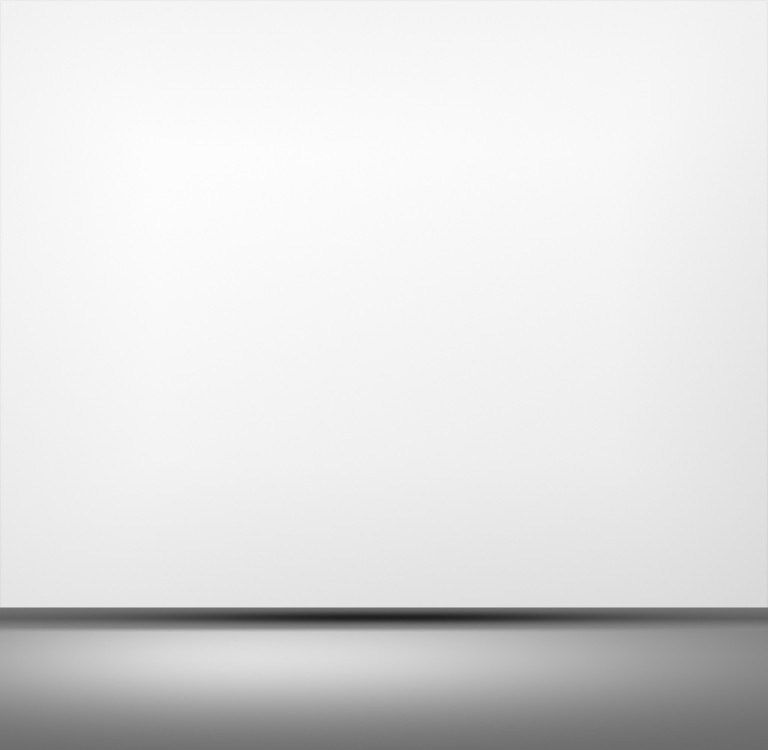
This background is drawn by a WebGL 2 fragment shader. Its source:

```glsl
#version 300 es
precision highp float;
// An empty studio: a pale wall above a glossy grey floor, split by a dark gap.
// The wall is a tilted gradient with a rounded vignette, the floor is one
// stretched glow, and the gap is a grey strip with a lens-shaped shadow.

uniform vec2 u_resolution;
out vec4 fragColor;

// Heights of the horizontal edges
const float WALL_BASE = 0.190;
const float FLOOR_TOP = 0.160;
const float FLOOR_BLUR = 0.004;

// Wall
const vec2 WALL_SLOPE = vec2(-0.046, 0.119);
const float WALL_LEVEL = 0.916;
const float WALL_MAX = 0.992;
const vec2 VIGNETTE_CENTER = vec2(0.5, 0.59);
const vec2 VIGNETTE_HALF = vec2(0.30, 0.205);
const float VIGNETTE_REACH = 0.20;
const float VIGNETTE_DEPTH = 0.034;
const float BORDER_WIDTH = 0.0014;
const float BORDER_DEPTH = 0.035;

// Floor glow
const vec2 GLOW_CENTER = vec2(0.33, 0.125);
const float GLOW_LEFT = 0.45;
const float GLOW_RIGHT = 0.60;
const float GLOW_HEIGHT = 0.080;
const float FLOOR_DARK = 0.405;
const float FLOOR_GAIN = 0.465;

// Gap and its shadow
const float GAP_TOP_GREY = 0.46;
const float GAP_LOW_GREY = 0.54;
const float GAP_EDGE_SHADE = 0.10;
const vec2 SHADOW_CENTER = vec2(0.5, 0.1765);
const vec2 SHADOW_SIZE = vec2(0.30, 0.0080);
const float SHADOW_DEPTH = 0.37;

const float GRAIN = 0.004;

float hash(vec2 p) {
    return fract(sin(dot(p, vec2(12.9898, 78.233))) * 43758.5453);
}

// Distance outside a box, zero within it
float outsideBox(vec2 p, vec2 halfSize) {
    return length(max(abs(p) - halfSize, 0.0));
}

float wallShade(vec2 uv) {
    float tilt = WALL_LEVEL + dot(uv, WALL_SLOPE);
    // Soft upper limit keeps the brightest corner smooth
    float knee = 0.012;
    float over = tilt - WALL_MAX;
    float shade = WALL_MAX + 0.5 * (over - sqrt(over * over + knee * knee));
    float edge = outsideBox(uv - VIGNETTE_CENTER, VIGNETTE_HALF) / VIGNETTE_REACH;
    return shade - VIGNETTE_DEPTH * min(edge, 1.3);
}

float floorShade(vec2 uv) {
    vec2 d = uv - GLOW_CENTER;
    float width = mix(GLOW_LEFT, GLOW_RIGHT, smoothstep(-0.2, 0.2, d.x));
    d /= vec2(width, GLOW_HEIGHT);
    return FLOOR_DARK + FLOOR_GAIN * exp(-dot(d, d));
}

float gapShade(vec2 uv) {
    float t = clamp((uv.y - FLOOR_TOP) / (WALL_BASE - FLOOR_TOP), 0.0, 1.0);
    float shade = mix(GAP_LOW_GREY, GAP_TOP_GREY, t);
    float side = abs(uv.x - 0.5) * 2.0;
    shade -= GAP_EDGE_SHADE * side * (1.0 - abs(2.0 * t - 1.0));
    vec2 d = (uv - SHADOW_CENTER) / SHADOW_SIZE;
    return shade - SHADOW_DEPTH * exp(-dot(d, d));
}

void main() {
    vec2 uv = gl_FragCoord.xy / u_resolution;
    float pixel = 1.0 / u_resolution.y;

    // Floor, gap and wall stacked from below
    float shade = mix(floorShade(uv), gapShade(uv),
        smoothstep(FLOOR_TOP - FLOOR_BLUR, FLOOR_TOP + FLOOR_BLUR, uv.y));
    float onWall = smoothstep(WALL_BASE - pixel, WALL_BASE + pixel, uv.y);
    shade = mix(shade, wallShade(uv), onWall);

    // Hairline along the outer edge of the wall
    float rim = min(min(uv.x, 1.0 - uv.x), 1.0 - uv.y);
    shade -= BORDER_DEPTH * onWall * (1.0 - smoothstep(0.0, BORDER_WIDTH + pixel, rim));

    // Faint grain against banding
    shade += GRAIN * (hash(floor(uv * 512.0)) - 0.5);
    fragColor = vec4(vec3(shade), 1.0);
}
```
